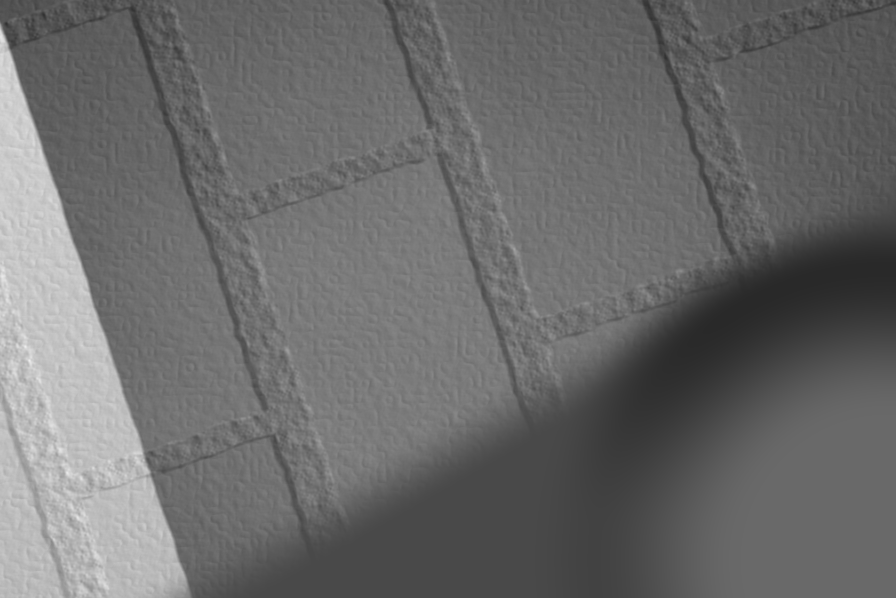
Write a Shadertoy shader that draws this texture.

```glsl
// A tilted grey brick wall with raised, rough mortar, a sunlit strip at left and
// an out-of-focus shape in front. Joints are distances in a rotated, staggered
// grid; relief comes from height differences taken towards the light.

// Lengths are in canvas heights.
const vec2  ACROSS       = vec2(0.948, 0.317);   // across the long joints
const vec2  ALONG        = vec2(0.317, -0.948);  // down the long joints
const vec2  BRICK        = vec2(0.411, 0.752);   // width, length
const vec2  GRID_ORIGIN  = vec2(0.242, 0.455);
const float STAGGER      = 0.356;                // shift of every other column
const float LONG_HALF    = 0.034;                // half widths of the joints
const float CROSS_HALF   = 0.021;
const vec2  TO_LIGHT     = vec2(0.85, 0.53);
const float EDGE_STEP    = 0.011;
const float GRAIN_STEP   = 0.004;
const float SUN_EDGE     = -0.012;
const float WALL_TONE    = 0.465;
const float SUN_TONE     = 0.72;
const vec2  BLOB_CENTRE  = vec2(1.484, 0.0625);
const float BLOB_RADIUS  = 0.55;
const vec2  WEDGE_POINT  = vec2(0.332, 0.0);
const vec2  WEDGE_NORMAL = vec2(0.495, -0.869);
const float WEDGE_TONE   = 0.285;

float hash(vec2 p) {
    vec3 q = fract(p.xyx * 0.1031);
    q += dot(q, q.yzx + 33.33);
    return fract((q.x + q.y) * q.z);
}

float noise(vec2 p) {
    vec2 i = floor(p), f = fract(p);
    f = f * f * (3.0 - 2.0 * f);
    return mix(mix(hash(i), hash(i + vec2(1, 0)), f.x),
               mix(hash(i + vec2(0, 1)), hash(i + vec2(1, 1)), f.x), f.y);
}

float fbm(vec2 p) {
    float sum = 0.0, gain = 0.55;
    for (int i = 0; i < 3; i++) {
        sum += gain * noise(p);
        p = mat2(1.6, 1.2, -1.2, 1.6) * p + 17.3;
        gain *= 0.5;
    }
    return sum;
}

// Canvas position to wall position: x across the long joints, y down them.
vec2 toWall(vec2 p) {
    return vec2(dot(p, ACROSS), dot(p - vec2(0, 1), ALONG)) - vec2(0.317, 0) - GRID_ORIGIN;
}

// Wall position to brick units, with alternate columns shifted.
vec2 toGrid(vec2 w) {
    float column = floor(w.x / BRICK.x);
    return vec2(w.x, w.y - STAGGER * mod(column, 2.0)) / BRICK;
}

// Coverage of mortar, 0 on brick and 1 on a joint.
float mortar(vec2 p) {
    vec2 g = toGrid(toWall(p));
    vec2 toJoint = abs(g - floor(g + 0.5)) * BRICK;
    float d = min(toJoint.x - LONG_HALF, toJoint.y - CROSS_HALF);
    d += 0.008 * (noise(p * 45.0) - 0.5);
    float soft = max(0.0035, 1.0 / iResolution.y);
    return 1.0 - smoothstep(-soft, soft, d);
}

// Fine height: lumpy on mortar, wrinkled on brick.
float grain(vec2 p, float joint) {
    float lumps = fbm(p * 62.0);
    float wrinkles = abs(2.0 * noise(p * 75.0 + 9.0) - 1.0) + fbm(p * 120.0);
    return mix(0.13 * wrinkles, 0.85 * lumps, joint);
}

float wallTone(vec2 p) {
    vec2 w = toWall(p);
    float joint = mortar(p);
    float brickTone = hash(floor(toGrid(w)) + 40.0) - 0.5;

    // Broad light falloff, brick variation and stains
    float shade = WALL_TONE - 0.14 * smoothstep(0.15, 0.95, length((p - vec2(0.72, 0.4)) * vec2(0.9, 1.0)));
    shade += 0.03 * brickTone * (1.0 - joint) + 0.035 * (fbm(p * 7.0) - 0.5);

    // Sunlit strip
    float sunSoft = max(0.004, 1.0 / iResolution.y);
    float sunEdge = w.x + GRID_ORIGIN.x + 0.004 * (noise(p * 30.0) - 0.5);
    float sun = 1.0 - smoothstep(SUN_EDGE - sunSoft, SUN_EDGE + sunSoft, sunEdge);
    shade = mix(shade, SUN_TONE + 0.10 * p.y, sun);
    shade -= 0.015 * joint;

    // Joint shoulders: shadow away from the light, highlight towards it
    float shoulder = joint - mortar(p + TO_LIGHT * EDGE_STEP);
    shade += shoulder * (shoulder < 0.0 ? 0.13 : 0.07);

    // Surface roughness
    float slope = grain(p, joint) - grain(p + TO_LIGHT * GRAIN_STEP, joint);
    return shade + 0.48 * slope * (1.0 + 0.3 * sun);
}

void mainImage(out vec4 fragColor, in vec2 fragCoord) {
    vec2 p = fragCoord / iResolution.y;
    float tone = wallTone(p);

    // Blurred wedge rising from the bottom edge
    float wedge = smoothstep(-0.065, 0.055, dot(p - WEDGE_POINT, WEDGE_NORMAL));
    tone = mix(tone, WEDGE_TONE, wedge);

    // Blurred round shape: light core, rim darkest at the top
    vec2 q = p - BLOB_CENTRE;
    float r = length(q);
    float rim = mix(0.26, 0.16, smoothstep(0.1, 0.85, q.y / max(r, 0.001)));
    float core = mix(0.41, rim, smoothstep(0.24, 0.49, r));
    tone = mix(tone, core, 1.0 - smoothstep(BLOB_RADIUS - 0.06, BLOB_RADIUS + 0.05, r));

    fragColor = vec4(vec3(clamp(tone, 0.0, 1.0)), 1.0);
}
```
